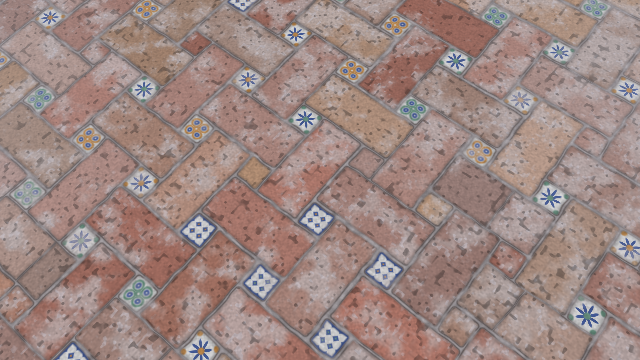
Write a Shadertoy shader that draws this texture.

```glsl
// Worn terracotta floor in perspective: alternating bricks around small glazed square tiles.

// Perspective of the floor grid, in canvas heights
const vec2 ORIGIN = vec2(0.706, 0.521);
const vec2 STEP_I = vec2(0.136, -0.147);
const vec2 STEP_J = vec2(0.178, 0.176);
const vec2 VANISH = vec2(-0.0417, 0.0427);

// Tile sizes, in grid steps
const float SQUARE = 0.36;
const float JOINT = 0.021;
const float CORNER = 0.03;
const float JITTER = 0.022;
const float WOBBLE = 0.022;
const float PLAIN_SHARE = 0.27;
const float SPLIT_SHARE = 0.17;

const vec3 RED = vec3(0.61, 0.385, 0.33);
const vec3 OCHRE = vec3(0.66, 0.51, 0.39);
const vec3 MAUVE = vec3(0.62, 0.53, 0.51);
const vec3 DUST = vec3(0.71, 0.67, 0.67);
const vec3 HAZE = vec3(0.75, 0.74, 0.78);
const vec3 GROUT = vec3(0.57, 0.55, 0.56);
const vec3 CREVICE = vec3(0.27, 0.23, 0.22);
const vec3 GLAZE = vec3(0.79, 0.79, 0.79);
const vec3 BLUE = vec3(0.22, 0.31, 0.55);
const vec3 AMBER = vec3(0.69, 0.48, 0.24);
const vec3 GREEN = vec3(0.36, 0.52, 0.45);

vec3 hash3(vec2 p) {
    vec3 a = fract(p.xyx * vec3(0.1031, 0.1030, 0.0973));
    a += dot(a, a.yxz + 33.33);
    return fract((a.xxy + a.yzz) * a.zyx);
}

float noise(vec2 p) {
    vec2 i = floor(p), f = fract(p);
    f = f * f * (3.0 - 2.0 * f);
    vec2 e = vec2(0.0, 1.0);
    return mix(mix(hash3(i).x, hash3(i + e.yx).x, f.x),
               mix(hash3(i + e.xy).x, hash3(i + e.yy).x, f.x), f.y);
}

float fbm(vec2 p) {
    float sum = 0.0, amp = 0.53;
    for (int k = 0; k < 4; k++) {
        sum += amp * noise(p);
        p = mat2(1.6, 1.2, -1.2, 1.6) * p + 7.3;
        amp *= 0.5;
    }
    return sum;
}

float roundBox(vec2 p, vec2 halfSize) {
    vec2 b = abs(p) - halfSize + CORNER;
    return length(max(b, 0.0)) + min(max(b.x, b.y), 0.0) - CORNER;
}

// Coverage of the inside of a distance field
float fill(float d, float soft) { return 1.0 - smoothstep(-soft, soft, d); }

// Painted motif on a square tile, t in -1..1
vec3 paintedTile(vec2 t, vec3 rnd, float soft) {
    vec3 accent = rnd.y < 0.55 ? AMBER : GREEN;
    vec2 a = abs(t);
    float r = length(t), angle = atan(t.y, t.x);
    vec3 col = GLAZE;
    if (rnd.z < 0.3) {          // quatrefoil of rings
        float lobe = length(a - 0.42);
        col = mix(col, accent, fill(abs(lobe - 0.36) - 0.09, soft));
        col = mix(col, BLUE, fill(abs(lobe - 0.13) - 0.09, soft));
        col = mix(col, accent, fill(abs(r - 0.16) - 0.08, soft));
    } else if (rnd.z < 0.68) {  // diamond lattice
        vec2 cell = abs(fract(t * 1.5) - 0.5);
        float diamond = (cell.x + cell.y - 0.36) / 1.5;
        col = mix(col, BLUE, fill(diamond, soft));
        col = mix(col, accent, fill(diamond + 0.16, soft));
        col = mix(col, BLUE, fill(0.87 - max(a.x, a.y), soft));
    } else {                    // star flower with corner leaves
        col = mix(col, BLUE, fill(r - 0.5 - 0.3 * cos(8.0 * angle), soft));
        col = mix(col, accent, fill(r - 0.24, soft));
        col = mix(col, accent, fill(length(a - 0.86) - 0.24, soft));
    }
    return col;
}

void mainImage(out vec4 fragColor, in vec2 fragCoord) {
    // Canvas to floor grid
    vec2 p = fragCoord / iResolution.y;
    vec2 grid = inverse(mat2(STEP_I - VANISH.x * p, STEP_J - VANISH.y * p)) * (p - ORIGIN);
    float px = 0.6 * length(fwidth(grid));
    vec2 q = grid + WOBBLE * (vec2(noise(grid * 7.0), noise(grid * 7.0 + 40.0)) - 0.5);

    // Nearest tile: the square at the grid point, or a brick around it
    vec2 id = round(q) + 57.0;
    vec3 rnd = hash3(id);
    vec2 local = q - round(q);
    float d = roundBox(local, vec2(0.5 * SQUARE - JOINT));
    bool isSquare = true;
    for (int y = -1; y <= 1; y++)
    for (int x = -1; x <= 1; x++) {
        vec2 cell = floor(q) + vec2(x, y);
        vec3 h = hash3(cell + 211.0);
        vec2 v = q - cell - 0.5 + JITTER * (h.yz - 0.5);
        if (mod(cell.x + cell.y, 2.0) < 0.5) v = v.yx;
        float brick = roundBox(v, 0.5 + 0.5 * SQUARE * vec2(1, -1) - JOINT * (0.8 + 0.4 * h.x));
        if (brick < d) { d = brick; id = cell + 211.0; rnd = h; local = v; isSquare = false; }
    }

    // Some bricks are broken in two
    vec3 tint = hash3(id + 91.0);
    if (!isSquare && rnd.x < SPLIT_SHARE) {
        float cut = local.x - 0.6 * (rnd.y - 0.5) + 0.2 * (rnd.z - 0.5) * local.y;
        d = max(d, 0.6 * JOINT - abs(cut));
        tint.z = fract(tint.z + 0.4 * step(0.0, cut));
    }

    // Clay, worn pale in patches and pitted
    float wear = fbm(grid * 3.2 + rnd.xy * 9.0);
    float grain = noise(grid * 24.0), fine = noise(grid * 47.0);
    vec3 clay = mix(mix(RED, OCHRE, smoothstep(0.25, 0.85, tint.x)), MAUVE, 0.85 * tint.y);
    clay *= 0.9 + 0.2 * tint.z;
    vec3 col = mix(clay, DUST, 0.75 * smoothstep(0.42, 0.72, wear + 0.16 * (rnd.z - 0.5)));
    col = mix(col, HAZE, 0.45 * smoothstep(0.66, 0.85, grain) * smoothstep(0.35, 0.6, wear));
    col *= 1.0 - 0.3 * smoothstep(0.7, 0.9, noise(grid * 19.0 + 80.0));
    if (isSquare && rnd.x > PLAIN_SHARE) {
        vec3 painted = paintedTile(local / (0.5 * SQUARE - JOINT), rnd, 0.03 + 4.0 * px);
        col = mix(painted, DUST, 0.6 * smoothstep(0.48, 0.75, wear));
    }
    col *= 0.92 + 0.16 * fine;
    col *= 1.0 - 0.16 * smoothstep(-0.05, 0.0, d);

    // Mortar with dark gaps along the edges
    vec3 mortar = GROUT * (0.75 + 0.5 * fbm(grid * 15.0));
    col = mix(mortar, col, fill(d, px));
    float gap = smoothstep(0.3, 0.65, noise(grid * 6.0 + 20.0));
    col = mix(col, CREVICE, (0.2 + 0.6 * gap) * fill(abs(d - 0.006) - 0.006, px));

    // Pale daylight toward the sides
    float side = abs(2.0 * fragCoord.x / iResolution.x - 1.0);
    col = mix(col, HAZE, 0.06 + 0.22 * side * side * smoothstep(0.1, 0.8, p.y));
    fragColor = vec4(col, 1.0);
}
```
